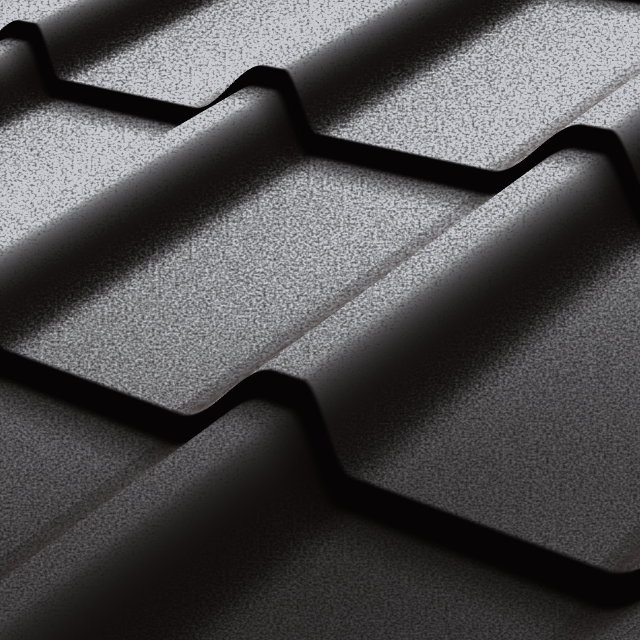
Give the GLSL for this texture, as a WebGL 2 fragment shader.

```glsl
#version 300 es
precision highp float;
// Coated metal roof tiles in perspective: rounded ribs crossed by dark stepped lips.
// A periodic height field is ray marched through a projective plane, then shaded
// by rib position and row position, and speckled with fine gradient noise.
uniform vec2 u_resolution;
out vec4 outColor;

const float LIP_HEIGHT = 0.27;   // step between rows, relative to the rib height
const float RIB_RISE = 0.099;    // rib height on the canvas at unit depth
const vec3 SHADOW_COLOR = vec3(0.045, 0.03, 0.027);
const vec3 LIGHT_COLOR = vec3(0.78, 0.79, 0.81);
const vec3 LIP_COLOR = vec3(0.025, 0.017, 0.016);
const vec3 CREASE_COLOR = vec3(0.24, 0.19, 0.175);

vec2 hashGradient(vec2 cell) {
  vec3 q = fract(vec3(cell.xyx) * vec3(0.1031, 0.1030, 0.0973));
  q += dot(q, q.yzx + 33.33);
  float angle = 6.2832 * fract((q.x + q.y) * q.z);
  return vec2(cos(angle), sin(angle));
}

float gradientNoise(vec2 p) {
  vec2 i = floor(p), f = fract(p);
  vec2 u = f * f * f * (f * (f * 6.0 - 15.0) + 10.0);
  float a = dot(hashGradient(i), f);
  float b = dot(hashGradient(i + vec2(1, 0)), f - vec2(1, 0));
  float c = dot(hashGradient(i + vec2(0, 1)), f - vec2(0, 1));
  float d = dot(hashGradient(i + vec2(1, 1)), f - vec2(1, 1));
  return mix(mix(a, b, u.x), mix(c, d, u.x), u.y);
}

// Gentle left flank, steep right flank, then a flat pan
float ribProfile(float across) {
  return smoothstep(0.02, 0.28, across) * (1.0 - smoothstep(0.35, 0.465, across));
}

float roofHeight(vec2 tile) {
  vec2 cell = fract(tile);
  return ribProfile(cell.x) + LIP_HEIGHT * (0.5 - cell.y);
}

// Tile coordinates on the roof plane (xy) and their shift per unit of height (zw)
vec4 unproject(vec2 p) {
  const vec2 axisAcross = vec2(0.4223, -0.2238);
  const vec2 axisAlong = vec2(0.5346, 0.4382);
  const vec2 corner = vec2(-0.1953, 0.5117);
  const vec2 depthSlope = vec2(-0.1496, 0.158);
  mat2 toTile = inverse(mat2(axisAcross - depthSlope.x * p, axisAlong - depthSlope.y * p));
  return vec4(toTile * (p - corner), toTile * vec2(0.0, RIB_RISE));
}

// First surface point met when descending along the view ray
vec2 traceRoof(vec2 p) {
  const float stepSize = 0.036;
  vec4 ray = unproject(p);
  float z = 1.2;
  for (int i = 0; i < 40; i++) {
    if (z < roofHeight(ray.xy - z * ray.zw)) break;
    z -= stepSize;
  }
  float below = z, above = z + stepSize;
  for (int i = 0; i < 7; i++) {
    float middle = 0.5 * (below + above);
    if (middle < roofHeight(ray.xy - middle * ray.zw)) below = middle;
    else above = middle;
  }
  return ray.xy - below * ray.zw;
}

// Broad light that fades toward the lower right
float skyLight(vec2 p) {
  float level = p.y - 0.24 * (p.x - 0.4);
  return mix(0.27, 0.91, smoothstep(0.08, 0.86, level));
}

vec3 shadeRoof(vec2 p, float grain) {
  vec2 tile = traceRoof(p);
  vec2 cell = fract(tile);
  float sky = skyLight(p);

  // Pan, bright crest and shaded right flank
  float pan = sky * (0.9 + 0.2 * smoothstep(0.5, 0.95, cell.x));
  float crest = min(sky * 1.1 + 0.06, 0.94);
  float speckled = cell.x + 0.022 * grain;
  float rib = mix(crest, 0.05, smoothstep(0.315, 0.415, speckled));
  float tone = mix(rib, pan, smoothstep(0.425, 0.55, speckled));
  tone = mix(pan, tone, smoothstep(0.0, 0.1, cell.x));

  // Row below the nearest lip is dimmer, and each lip casts a short shadow
  tone *= mix(0.74, 1.0, smoothstep(-0.04, 0.0, tile.y));
  tone *= 1.0 - 0.65 * smoothstep(0.86, 0.98, cell.y);
  tone *= 1.0 + 0.85 * grain;
  vec3 color = mix(SHADOW_COLOR, LIGHT_COLOR, clamp(tone, 0.0, 1.0));

  // Worn crease at the left foot of each rib, stronger near the front
  float wear = 0.6 + 0.7 * gradientNoise(tile * vec2(70.0, 35.0)) + 0.5 * grain;
  float crease = exp(-pow((cell.x - 0.055) / 0.032, 2.0)) * mix(0.9, 0.35, cell.y);
  color = mix(color, CREASE_COLOR * (0.4 + sky), clamp(crease * wear, 0.0, 1.0));

  // Lip face with a softly rolled top edge
  float clear = smoothstep(0.001, 0.016, cell.y) * (1.0 - smoothstep(0.955, 0.985, cell.y));
  return mix(LIP_COLOR, color, clear);
}

void main() {
  vec2 p = gl_FragCoord.xy / u_resolution;
  float grain = 0.75 * gradientNoise(p * vec2(190.0, 250.0))
              + 0.55 * gradientNoise(p * vec2(310.0, 370.0) + 17.3)
              + 0.12 * gradientNoise(p * 45.0);
  // Four samples per pixel smooth the silhouettes
  vec3 color = vec3(0.0);
  for (int i = 0; i < 4; i++) {
    vec2 offset = (vec2(i % 2, i / 2) - 0.5) * 0.5;
    color += shadeRoof(p + offset / u_resolution, grain);
  }
  outColor = vec4(color * 0.25, 1.0);
}
```
